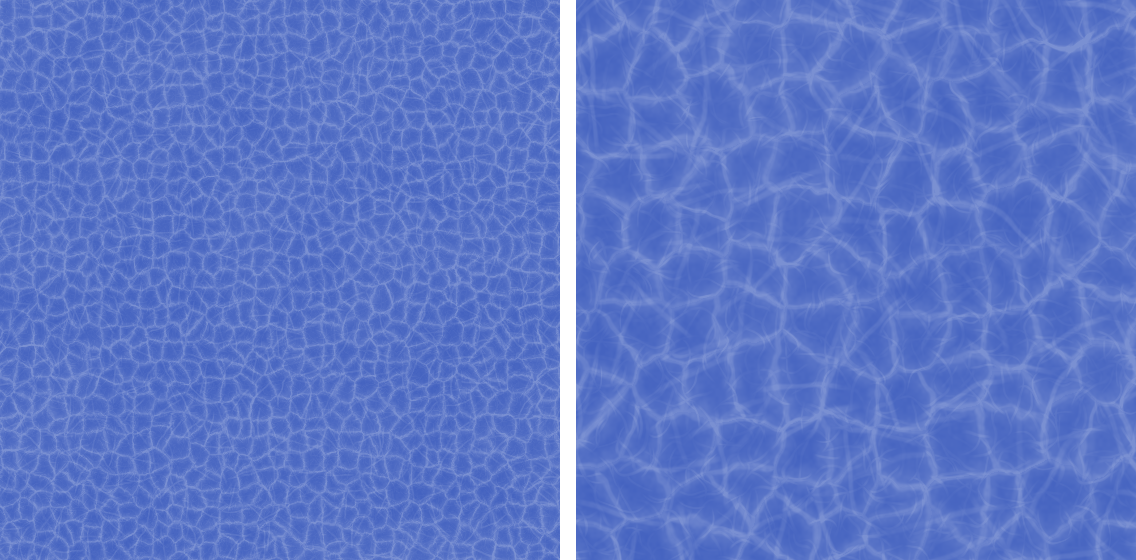
Left, the full canvas; right, a detail of the centre.
Write a three.js fragment shader that draws this texture.

```glsl
// Blue pebbled leather: dark rounded grains between pale creases and fine hair wrinkles.
varying vec2 vUv;

vec2 hash2(vec2 p) {
  vec3 q = fract(p.xyx * vec3(0.1031, 0.1030, 0.0973));
  q += dot(q, q.yzx + 33.33);
  return fract((q.xx + q.yz) * q.zy);
}

float noise(vec2 p) {
  vec2 i = floor(p), f = fract(p);
  f = f * f * (3.0 - 2.0 * f);
  float low = mix(hash2(i).x, hash2(i + vec2(1.0, 0.0)).x, f.x);
  float high = mix(hash2(i + vec2(0.0, 1.0)).x, hash2(i + 1.0).x, f.x);
  return mix(low, high, f.y);
}

vec2 warp(vec2 p) {
  return vec2(noise(p), noise(p + 57.3)) - 0.5;
}

vec2 grainCentre(vec2 cell) {
  return cell + 0.1 + 0.8 * hash2(cell + 11.0);
}

// x: distance to the nearest cell border, yz: offset to the grain centre
vec3 grains(vec2 p) {
  vec2 base = floor(p), nearCell = base, toNear = vec2(9.0);
  for (int y = -1; y <= 1; y++)
  for (int x = -1; x <= 1; x++) {
    vec2 cell = base + vec2(float(x), float(y));
    vec2 d = grainCentre(cell) - p;
    if (dot(d, d) < dot(toNear, toNear)) { toNear = d; nearCell = cell; }
  }
  float border = 9.0;
  for (int y = -2; y <= 2; y++)
  for (int x = -2; x <= 2; x++) {
    vec2 d = grainCentre(nearCell + vec2(float(x), float(y))) - p;
    vec2 gap = d - toNear;
    if (dot(gap, gap) > 0.0001)
      border = min(border, dot(0.5 * (toNear + d), normalize(gap)));
  }
  return vec3(border, toNear);
}

// Scattered, slightly bent strokes that taper towards their ends
float strokes(vec2 p, float halfLength, float halfWidth, float bend) {
  float ink = 0.0;
  vec2 base = floor(p);
  for (int y = -1; y <= 1; y++)
  for (int x = -1; x <= 1; x++) {
    vec2 cell = base + vec2(float(x), float(y));
    vec2 place = hash2(cell + 3.0), look = hash2(cell + 71.0);
    float angle = 6.2832 * look.x;
    vec2 d = p - cell - place;
    vec2 along = vec2(cos(angle), sin(angle));
    float u = dot(d, along) / halfLength;
    float v = dot(d, vec2(-along.y, along.x)) + bend * (look.y - 0.5) * u * u;
    float line = 1.0 - smoothstep(0.3 * halfWidth, 1.4 * halfWidth, abs(v));
    float taper = 1.0 - smoothstep(0.55, 1.0, abs(u));
    ink = max(ink, line * taper * (0.45 + 0.55 * look.y));
  }
  return ink;
}

void main() {
  // Grain cells, gently distorted
  vec2 p = vUv * vec2(33.0, 31.0);
  vec2 bent = p + 0.35 * warp(p * 1.1) + 0.10 * warp(p * 5.0);
  vec3 grain = grains(bent);
  float patchy = noise(p * 0.9 + 20.0);

  // Pale slope around each dark grain, lit a little from one side
  float slope = 1.0 - smoothstep(0.02, 0.36, grain.x);
  float side = dot(grain.yz, vec2(-0.5, 0.85));
  float fibre = noise(p * 7.0) * 0.6 + noise(p * 16.0) * 0.4;

  // Creases, crossing folds and hair wrinkles
  float width = 0.045 + 0.04 * patchy;
  float crease = 1.0 - smoothstep(0.35 * width, 1.35 * width, grain.x);
  float folds = strokes(p * 0.9 + 0.12 * warp(p * 2.0), 0.95, 0.05, 0.35);
  vec2 fine = p + 0.15 * warp(p * 3.0);
  float hairs = max(strokes(fine * 1.9 + 40.0, 0.9, 0.055, 0.8),
                    strokes(fine * 2.7 + 90.0, 0.85, 0.065, 0.9));

  // Combined paleness
  float tone = 0.06 + 0.13 * noise(vUv * 9.0 + 5.0) + 0.06 * patchy;
  tone += slope * (0.17 + 0.20 * fibre) + 0.10 * side;
  tone += crease * (0.18 + 0.22 * noise(p * 1.7 + 8.0));
  tone += 0.32 * folds + hairs * (0.11 + 0.16 * slope);
  tone += 0.10 * (noise(p * 13.0 + 30.0) - 0.5);
  tone = clamp(tone, 0.0, 1.0);

  vec3 grainBlue = vec3(0.26, 0.38, 0.75);
  vec3 creaseBlue = vec3(0.48, 0.565, 0.825);
  gl_FragColor = vec4(mix(grainBlue, creaseBlue, tone), 1.0);
}
```
